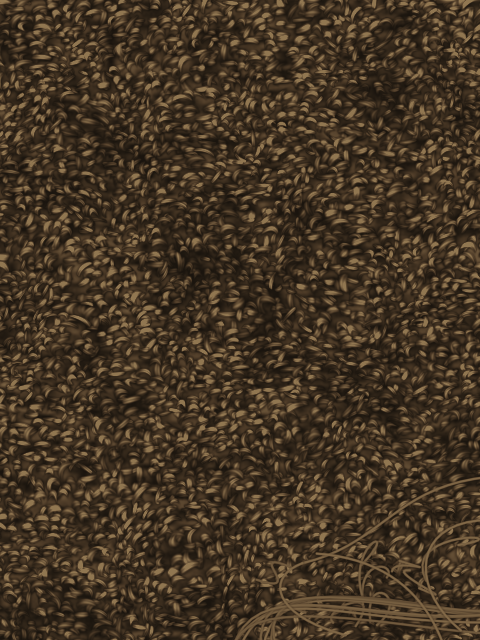
A Shadertoy shader for this texture:

```glsl
// Dark brown terry towel: two layers of soft, hooked yarn loops of mixed size,
// scattered on a wavy jittered grid and painted row by row with shadows.
// Loose threads, drawn as Bezier curves, lie over the lower right corner.

float hash(vec2 p) {
    vec3 q = fract(p.xyx * vec3(0.1031, 0.1030, 0.0973));
    q += dot(q, q.yzx + 33.33);
    return fract((q.x + q.y) * q.z);
}

vec2 hash2(vec2 p) {
    return vec2(hash(p), hash(p + 71.7));
}

float noise(vec2 p) {
    vec2 i = floor(p), f = fract(p);
    f = f * f * (3.0 - 2.0 * f);
    return mix(mix(hash(i), hash(i + vec2(1, 0)), f.x),
               mix(hash(i + vec2(0, 1)), hash(i + vec2(1, 1)), f.x), f.y);
}

// Paints one layer of loops over the running tone
void layLoops(inout float tone, vec2 p, float layer) {
    vec2 cellSize = vec2(0.028, 0.021);
    vec2 home = floor(p / cellSize);
    for (int j = 2; j >= -2; j--)
    for (int i = -2; i <= 2; i++) {
        vec2 cell = home + vec2(i, j);
        vec2 id = cell + 200.0 + 317.0 * layer;
        vec2 jitter = hash2(id), shape = hash2(id + 13.3), look = hash2(id + 29.1);
        vec2 centre = (cell + 0.1 + 0.8 * jitter) * cellSize;

        // Most lean a little up to the right, some stand up as hooks
        float angle = 0.25 + 0.8 * (shape.x + look.x - 1.0) + 1.0 * (noise(centre * 9.0 + 40.0) - 0.5);
        angle += 1.1 * step(0.76, hash(id + 61.3));
        float c = cos(angle), s = sin(angle);
        vec2 q = mat2(c, -s, s, c) * (p - centre);

        // Bent capsule: a parabola, usually arched upwards, thinner at its ends
        float halfLength = mix(0.010, 0.020, shape.y * shape.y);
        float along = q.x / halfLength;
        float width = mix(0.0042, 0.0074, look.x) * (1.0 - 0.2 * min(along * along, 1.0));
        float sag = mix(-0.003, 0.011, hash(id + 47.9));
        float slope = 2.0 * sag * along / halfLength;
        float across = (q.y + sag * along * along - 0.004) / sqrt(1.0 + slope * slope);
        float beyond = max(abs(q.x) - halfLength + width, 0.0);
        float d = length(vec2(across, beyond)) / width;

        // Soft two-ply yarn with an off-centre crown and ends that sink into shade
        float crown = 1.0 - 0.72 * smoothstep(0.05, 1.05, abs(along - 0.9 * (jitter.x - 0.4)));
        float lit = 1.0 - 0.5 * d * d + 0.2 * across / width;
        float fibres = 1.0 + 0.18 * sin(6.0 * across / width + 3.0 * along + 6.3 * look.y);
        float yarn = mix(0.55, 1.35, look.y) * crown * max(lit, 0.12) * fibres;
        yarn *= mix(0.68, 1.0, layer);

        tone *= 1.0 - 0.38 * (1.0 - smoothstep(0.5, 1.9, d));
        tone = mix(tone, yarn, 1.0 - smoothstep(0.3, 1.3, d));
    }
}

// Paints a loose thread along a cubic Bezier curve
void layThread(inout float tone, vec2 p, vec2 a, vec2 b, vec2 c, vec2 d, float shade) {
    float dist = 1.0;
    vec2 last = a;
    for (int k = 1; k <= 18; k++) {
        float t = float(k) / 18.0, u = 1.0 - t;
        vec2 next = u * u * u * a + 3.0 * u * u * t * b + 3.0 * u * t * t * c + t * t * t * d;
        vec2 e = next - last, v = p - last;
        dist = min(dist, length(v - e * clamp(dot(v, e) / dot(e, e), 0.0, 1.0)));
        last = next;
    }
    tone *= 1.0 - 0.2 * (1.0 - smoothstep(0.002, 0.008, dist));
    tone = mix(tone, shade * (1.0 - 50.0 * dist), 1.0 - smoothstep(0.0010, 0.0042, dist));
}

void layThreads(inout float tone, vec2 p) {
    // Small tangled curls
    for (int k = 0; k < 9; k++) {
        vec2 id = vec2(k * 7 + 3, 11.0);
        vec2 a = vec2(0.54, 0.03) + vec2(0.40, 0.14) * hash2(id);
        vec2 d = a + 0.16 * (hash2(id + 2.3) - 0.5);
        vec2 b = a + vec2(0.12, 0.16) * (hash2(id + 5.1) - vec2(0.9, 0.2));
        vec2 c = d + vec2(0.16, 0.16) * (hash2(id + 8.7) - vec2(0.1, 0.3));
        layThread(tone, p, a, b, c, d, 0.70 + 0.16 * hash(id));
    }
    // Bundle that arches up and runs out along the bottom edge
    for (int k = 0; k < 8; k++) {
        vec2 r = hash2(vec2(k, 91.0)), s = hash2(vec2(k, 57.0));
        layThread(tone, p, vec2(0.45 + 0.13 * r.x, -0.02), vec2(0.50 + 0.08 * r.y, 0.08 + 0.08 * s.x),
                  vec2(0.68 + 0.16 * s.y, 0.09 * r.x), vec2(1.03, 0.07 * s.x - 0.01), 0.72 + 0.18 * r.y);
    }
    // Long sweeping threads
    layThread(tone, p, vec2(1.02, 0.34), vec2(0.82, 0.32), vec2(0.80, 0.20), vec2(0.63, 0.16), 0.85);
    layThread(tone, p, vec2(0.63, 0.16), vec2(0.55, 0.13), vec2(0.57, 0.05), vec2(0.72, 0.01), 0.85);
    layThread(tone, p, vec2(1.02, 0.25), vec2(0.86, 0.25), vec2(0.85, 0.11), vec2(0.96, 0.02), 0.88);
    layThread(tone, p, vec2(0.66, 0.18), vec2(0.80, 0.17), vec2(0.88, 0.10), vec2(0.92, 0.00), 0.86);
}

void mainImage(out vec4 fragColor, in vec2 fragCoord) {
    vec2 p = fragCoord / iResolution.x;

    // Wavy rows of loops over a fibrous ground
    vec2 wavy = p + 0.03 * (vec2(noise(p * 9.0), noise(p * 8.0 + 19.0)) - 0.5);
    float tone = 0.04 + 0.46 * noise(wavy * vec2(50.0, 90.0));
    layLoops(tone, wavy, 0.0);
    layLoops(tone, wavy + vec2(0.011, 0.007), 1.0);

    // Broad worn patches, shaded clumps along the rows and fine fuzz
    tone *= 0.34 + 0.50 * noise(p * vec2(5.0, 8.0)) + 0.50 * noise(wavy * vec2(11.0, 22.0) + 7.0)
          + 0.45 * noise(wavy * vec2(22.0, 40.0) + 31.0);
    tone = max(1.04 * tone - 0.045, 0.0) + 0.04 * (noise(p * 200.0) - 0.5);

    if (p.x > 0.40 && p.y < 0.38) layThreads(tone, p);

    vec3 shadow = vec3(0.10, 0.078, 0.053);
    vec3 brown = vec3(0.30, 0.228, 0.152);
    vec3 straw = vec3(0.57, 0.465, 0.318);
    vec3 color = mix(shadow, brown, clamp(tone / 0.4, 0.0, 1.0));
    color = mix(color, straw, clamp((tone - 0.4) / 0.6, 0.0, 1.0));
    fragColor = vec4(color, 1.0);
}
```
